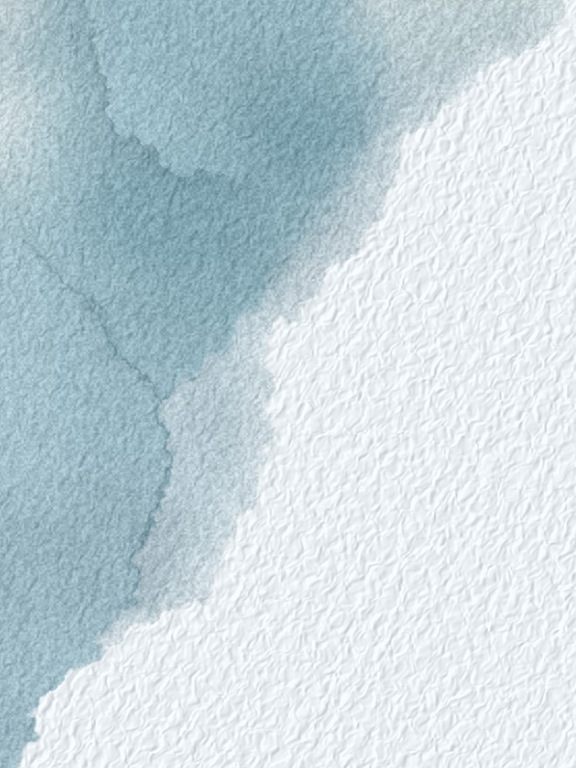
Write a Shadertoy shader that draws this background.

```glsl
// Blue-grey watercolour wash bleeding across embossed white paper.
// Two shorelines x(y), built from summed ramps and roughened by noise, bound
// the pale bleed and the pigment; a noise height field lights the paper.
#define PAPER vec3(0.914, 0.935, 0.948)
#define BLEED vec3(0.690, 0.765, 0.798)
#define BODY vec3(0.580, 0.705, 0.747)
#define DEEP vec3(0.485, 0.632, 0.680)
#define MIST vec3(0.780, 0.830, 0.840)
#define ROUGHNESS 0.034
#define JAGGEDNESS 0.026
#define GRAIN_SCALE vec2(88.0, 125.0)
#define RELIEF 0.29
#define SPECKLE 0.10

float hash(vec2 p) {
    vec3 q = fract(vec3(p.xyx) * 0.1031);
    q += dot(q, q.yzx + 33.33);
    return fract((q.x + q.y) * q.z);
}

float noise(vec2 p) {
    vec2 i = floor(p), f = fract(p);
    f = f * f * f * (f * (f * 6.0 - 15.0) + 10.0);
    return mix(mix(hash(i), hash(i + vec2(1, 0)), f.x),
               mix(hash(i + vec2(0, 1)), hash(i + vec2(1, 1)), f.x), f.y);
}

float fbm(vec2 p) {
    float sum = 0.0, amp = 0.5;
    for (int i = 0; i < 5; i++) {
        sum += amp * noise(p);
        p = mat2(1.6, 1.2, -1.2, 1.6) * p + 17.3;
        amp *= 0.5;
    }
    return sum;
}

float ramp(float a, float b, float v) { return clamp((v - a) / (b - a), 0.0, 1.0); }

float blob(vec2 p, vec2 centre, vec2 radius) {
    vec2 q = (p - centre) / radius;
    return exp(-dot(q, q));
}

float line(float d, float width) { return exp(-d * d / (width * width)); }

// Outer limit of the pale bleed
float bleedShore(float y) {
    return 0.033 + 0.012 * ramp(0.0, 0.073, y) + 0.098 * ramp(0.073, 0.16, y)
         + 0.124 * ramp(0.16, 0.225, y) + 0.082 * ramp(0.225, 0.401, y)
         + 0.143 * ramp(0.555, 0.707, y) + 0.041 * ramp(0.707, 0.824, y)
         + 0.076 * ramp(0.824, 0.889, y) + 0.135 * ramp(0.889, 0.964, y);
}

// Limit of the saturated pigment
float bodyShore(float y) {
    return 0.020 + 0.090 * ramp(0.0, 0.134, y) + 0.046 * ramp(0.134, 0.206, y)
         + 0.060 * ramp(0.206, 0.37, y) - 0.014 * ramp(0.43, 0.48, y)
         + 0.087 * ramp(0.48, 0.551, y) + 0.085 * ramp(0.551, 0.661, y)
         + 0.104 * ramp(0.661, 0.805, y) + 0.020 * ramp(0.805, 0.85, y)
         - 0.050 * ramp(0.92, 1.0, y);
}

// Paper height: short steep strokes leaning right, broken by finer lumps
float paperHeight(vec2 p) {
    vec2 q = mat2(0.47, 0.88, 0.88, -0.47) * p * GRAIN_SCALE.x;
    q.y *= GRAIN_SCALE.y / GRAIN_SCALE.x;
    q += 0.9 * vec2(noise(p * 70.0 + 5.0), noise(p * 70.0 + 41.0));
    return 0.6 * noise(q) + 0.4 * noise(mat2(1.5, 1.2, -1.2, 1.5) * q + 9.0);
}

void mainImage(out vec4 fragColor, in vec2 fragCoord) {
    vec2 p = fragCoord / iResolution.xy * vec2(0.75, 1.0);
    vec2 wobble = vec2(fbm(p * 22.0), fbm(p * 22.0 + 60.0)) - 0.48;
    vec2 jag = vec2(fbm(p * 55.0 + 8.0), fbm(p * 55.0 + 90.0)) - 0.48;
    vec2 w = p + ROUGHNESS * wobble + JAGGEDNESS * jag;
    float cloud = fbm(p * 7.0 + 3.0) - 0.48;

    // Pigment body with deep pools and misty lifts
    vec3 body = mix(BODY + vec3(0.03, 0.018, 0.02), BODY, smoothstep(0.3, 0.6, p.y));
    float pool = blob(p, vec2(0.39, 0.83), vec2(0.11, 0.09))
               + blob(p, vec2(0.18, 0.73), vec2(0.13, 0.07))
               + 0.7 * blob(p, vec2(0.27, 0.65), vec2(0.12, 0.10));
    body = mix(body, DEEP, 0.75 * min(pool, 1.0));
    body = mix(body, vec3(0.66, 0.77, 0.81), 0.9 * blob(p, vec2(0.01, 0.54), vec2(0.08, 0.17)));
    body = mix(body, MIST, 0.95 * blob(w, vec2(-0.01, 0.85), vec2(0.085, 0.12)));
    body = mix(body, MIST, 0.75 * blob(w, vec2(0.0, 0.99), vec2(0.07, 0.04)));
    body += 0.09 * cloud;

    // Second wash in the upper part, dark along its rim
    vec2 arm = w - vec2(0.08, 0.725);
    float rim = (arm.x * arm.y - 0.0085) / (length(arm) + 0.01);
    float rimFade = step(0.0, arm.x) * step(0.0, arm.y) * (1.0 - smoothstep(0.25, 0.37, p.x));
    rimFade *= 1.0 - 0.4 * smoothstep(0.88, 0.98, p.y);
    body += rimFade * (0.05 * smoothstep(-0.001, 0.002, rim) * exp(-max(rim, 0.0) * 10.0)
                     - 0.075 * smoothstep(0.002, -0.001, rim) * exp(min(rim, 0.0) * 90.0));

    // Fine crack running up to the left border
    float crack = (w.x - 0.202 + 0.757 * (w.y - 0.486)) * 0.8;
    float crackFade = smoothstep(0.47, 0.5, p.y) * (1.0 - smoothstep(0.64, 0.77, p.y));
    body -= crackFade * (0.08 * line(crack, 0.0025) + 0.03 * line(crack, 0.010));

    // Layer bleed and body over the paper
    float outer = 0.7 * (w.x - bleedShore(w.y));
    float inner = 0.7 * (w.x - bodyShore(w.y));
    vec3 bleed = BLEED + 0.16 * cloud;
    bleed = mix(bleed, vec3(0.74, 0.805, 0.818), smoothstep(0.8, 1.0, p.y));
    bleed = mix(bleed, PAPER, 0.45 * smoothstep(-0.05, 0.0, outer));
    float softness = mix(0.008, 0.034, smoothstep(0.5, 0.85, p.y));
    float pigment = 1.0 - smoothstep(-softness, softness, inner);
    vec3 wash = mix(bleed, body, pigment);
    float vein = smoothstep(0.16, 0.25, p.y) * (1.0 - smoothstep(0.47, 0.53, p.y));
    wash -= vein * vec3(0.15, 0.12, 0.11) * line(inner, 0.0026);
    float cover = 1.0 - smoothstep(-0.005, 0.003, outer);
    vec3 colour = mix(PAPER, wash, cover);

    // Pigment granulation and paper relief lit from the left
    float granules = noise(p * 370.0) + 0.4 * noise(p * 210.0 + 30.0) - 0.7;
    colour += SPECKLE * cover * granules;
    float relief = paperHeight(p) - paperHeight(p + vec2(-0.0025, 0.0013));
    colour += RELIEF * mix(1.0, 0.75, cover) * clamp(relief, -0.4, 0.18);
    fragColor = vec4(clamp(colour, 0.0, 1.0), 1.0);
}
```
